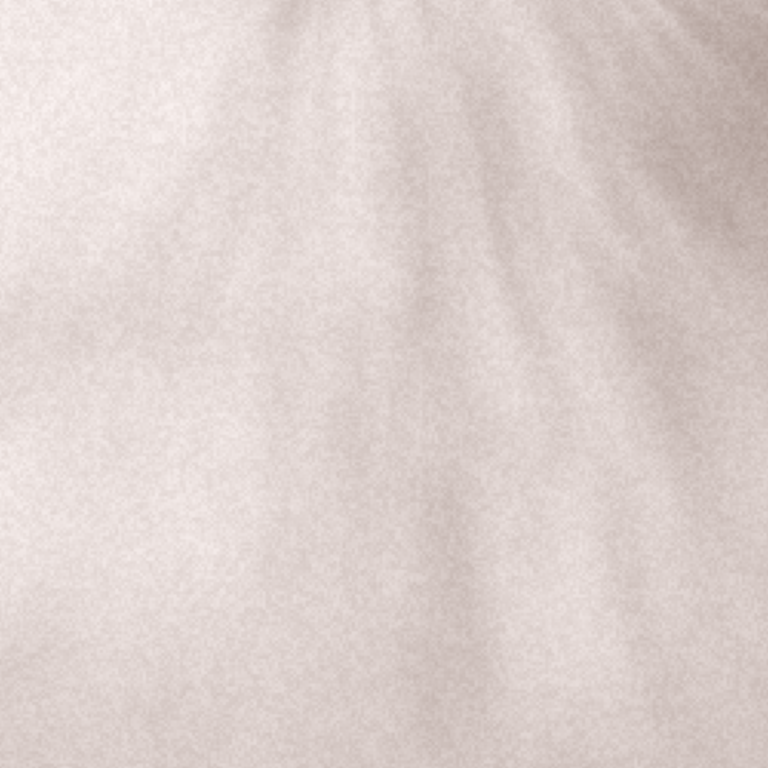
Reproduce this texture procedurally as a Shadertoy shader.

```glsl
// Draws pale, rosy cloth with soft folds fanning downward and a fine grain.

#define SHADE_COLOR vec3(0.76, 0.70, 0.68)
#define LIGHT_COLOR vec3(0.92, 0.88, 0.87)
#define BASE_TONE 0.70
#define SIDE_SLOPE 0.38
#define FAN_APEX vec2(0.47, 1.38)
#define FOLD_COUNT 8.5
#define FOLD_DEPTH 0.26
#define MOTTLE_DEPTH 0.08
#define GRAIN_SCALE 250.0
#define GRAIN_DEPTH 0.14

float hash(vec2 cell) {
    vec3 q = fract(cell.xyx * 0.1031);
    q += dot(q, q.yzx + 33.33);
    return fract((q.x + q.y) * q.z);
}

// Smooth value noise, from -1 to 1
float noise(vec2 p) {
    vec2 cell = floor(p);
    vec2 f = fract(p);
    f = f * f * f * (f * (f * 6.0 - 15.0) + 10.0);
    float low = mix(hash(cell), hash(cell + vec2(1.0, 0.0)), f.x);
    float high = mix(hash(cell + vec2(0.0, 1.0)), hash(cell + 1.0), f.x);
    return 2.0 * mix(low, high, f.y) - 1.0;
}

float fbm(vec2 p) {
    float sum = 0.0;
    float weight = 0.6;
    for (int i = 0; i < 4; i++) {
        sum += weight * noise(p);
        p = mat2(0.8, 0.6, -0.6, 0.8) * p * 2.03 + 17.3;
        weight *= 0.5;
    }
    return sum;
}

float glow(vec2 p, vec2 center, vec2 radius) {
    vec2 d = (p - center) / radius;
    return exp(-dot(d, d));
}

// Broad light from the upper left, shadow at the upper right and bottom
float broadLight(vec2 p) {
    float tone = BASE_TONE - SIDE_SLOPE * (p.x - 0.5);
    tone += 0.42 * glow(p, vec2(0.08, 0.92), vec2(0.34, 0.30));
    tone += 0.18 * glow(p, vec2(0.14, 0.34), vec2(0.22, 0.16));
    tone -= 0.18 * glow(p, vec2(0.12, 0.58), vec2(0.20, 0.08));
    tone -= 0.75 * glow(p, vec2(1.02, 0.86), vec2(0.15, 0.24));
    tone -= 0.45 * glow(p, vec2(0.41, 1.03), vec2(0.10, 0.08));
    return tone - 0.30 * smoothstep(0.32, 0.0, p.y) * (1.0 - 0.5 * p.x);
}

// Streaks stretched along rays from the apex
float folds(vec2 p) {
    vec2 ray = p - FAN_APEX;
    float slope = ray.x / -ray.y;
    vec2 fan = vec2(slope * FOLD_COUNT, length(ray) * 3.2);
    fan.x += 0.35 * noise(p * 4.0 + 5.0);
    float streaks = noise(fan + 11.0) + 0.55 * noise(fan * vec2(2.1, 1.7) + 41.0);
    float strength = mix(0.55, 1.0, smoothstep(0.1, 0.6, p.x));
    return FOLD_DEPTH * strength * streaks;
}

// One deeper crease just right of the middle
float crease(vec2 p) {
    float axis = 0.53 + 0.11 * (0.8 - p.y) + 0.012 * noise(p * 7.0);
    return 0.32 * glow(p, vec2(axis, 0.78), vec2(0.032, 0.16));
}

float grain(vec2 p) {
    vec2 q = p * GRAIN_SCALE;
    return GRAIN_DEPTH * (noise(q) + 0.7 * noise(q * 0.47 + 73.0));
}

void mainImage(out vec4 fragColor, in vec2 fragCoord) {
    vec2 p = fragCoord / iResolution.y;
    float tone = broadLight(p) + folds(p) - crease(p);
    tone += MOTTLE_DEPTH * fbm(p * 14.0 + 3.0);

    // Keep the brightest cloth just short of white
    tone = min(tone, 1.0 + 0.3 * (1.0 - exp(-max(tone - 1.0, 0.0) * 3.0)));
    tone += grain(p);
    fragColor = vec4(mix(SHADE_COLOR, LIGHT_COLOR, tone), 1.0);
}
```
